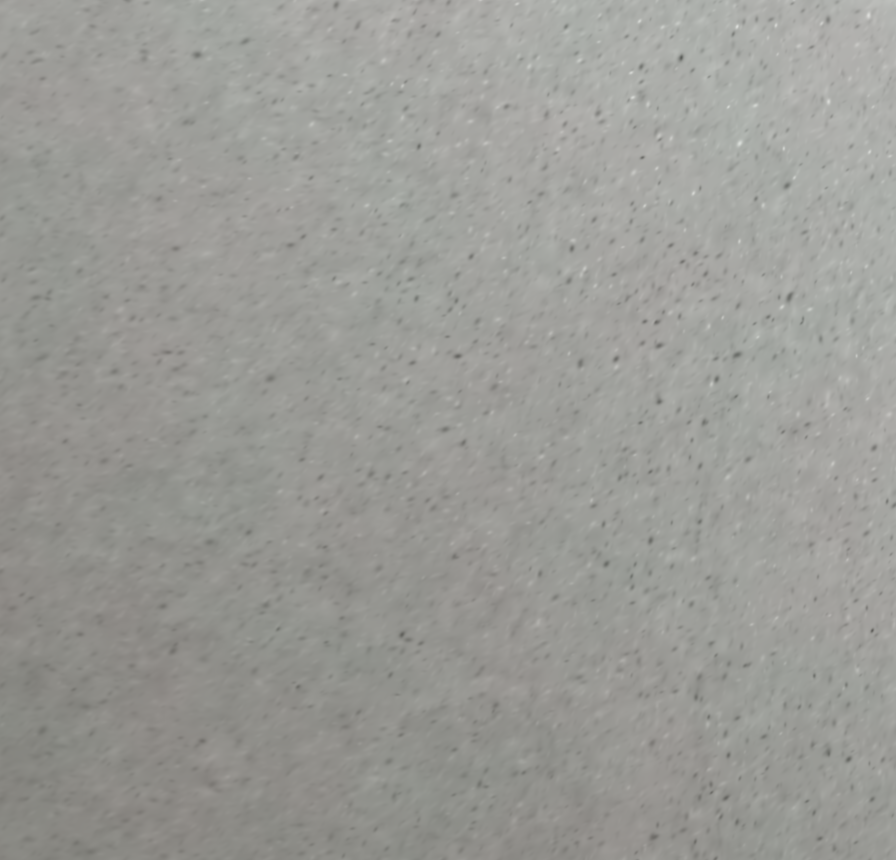
Write a Shadertoy shader that draws this texture.

```glsl
// Draws a matte grey speckled surface with slanted dark and pale flecks under soft side light.

const vec3 SHADE_GREY = vec3(0.518, 0.512, 0.492);
const vec3 LIGHT_GREY = vec3(0.702, 0.710, 0.696);
const vec3 GREEN_TINT = vec3(-0.6, 0.5, 0.1);

vec3 hash3(vec2 cell, float seed) {
    vec3 h = fract(vec3(cell.xyx) * vec3(0.1031, 0.1030, 0.0973) + seed * 0.137);
    h += dot(h, h.yxz + 33.33);
    return fract((h.xxy + h.yzz) * h.zyx);
}

// Sharpness of the surface: 0 at the blurred left, 1 at the crisp upper right.
float focusAt(vec2 p) {
    return smoothstep(-0.05, 1.15, p.x * 0.85 + p.y * 0.25);
}

// Flecks lean gently on the left and steeply on the right.
float slantAt(vec2 p) {
    return mix(0.35, 1.0, smoothstep(0.1, 1.0, p.x));
}

// Broad uneven tone from layered sines.
float mottle(vec2 p, float freq) {
    float sum = 0.0, weight = 0.5;
    for (int i = 0; i < 4; i++) {
        float bend = sin(p.y * freq * 0.8 + float(i) * 2.1);
        sum += weight * sin(p.x * freq + 1.7 * bend + float(i));
        p = mat2(0.8, 0.6, -0.6, 0.8) * p;
        weight *= 0.65;
        freq *= 1.9;
    }
    return sum;
}

// Soft elongated fleck centred at the origin.
float fleck(vec2 d, float angle, vec2 size) {
    float c = cos(angle), s = sin(angle);
    vec2 q = vec2(c * d.x + s * d.y, c * d.y - s * d.x) / size;
    return exp(-dot(q, q));
}

// Cellular scatter: one optional fleck with random strength per cell.
float scatter(vec2 p, float cells, float chance, vec2 size, float seed) {
    vec2 home = floor(p * cells);
    float total = 0.0;
    for (int j = -1; j <= 1; j++) {
        for (int i = -1; i <= 1; i++) {
            vec2 cell = home + vec2(i, j);
            vec3 place = hash3(cell, seed);
            vec3 look = hash3(cell, seed + 3.7);
            vec2 center = (cell + place.xy) / cells;
            float angle = slantAt(center) + (look.x - 0.5) * 1.1;
            float blur = mix(1.25, 0.9, focusAt(center));
            vec2 extent = size * blur * mix(0.65, 1.25, look.y);
            float strength = step(place.z, chance) * mix(0.2, 1.0, look.z * look.z);
            total += strength * fleck(p - center, angle, extent);
        }
    }
    return total;
}

void mainImage(out vec4 fragColor, in vec2 fragCoord) {
    vec2 p = fragCoord / iResolution.y;
    float focus = focusAt(p);

    // Light rises toward the upper right
    float light = 0.44 * p.x + 0.56 * p.y;
    vec3 color = mix(SHADE_GREY, LIGHT_GREY, clamp(light, 0.0, 1.0));
    color += 0.007 * mottle(p, 6.0) + 0.009 * GREEN_TINT * mottle(p + 7.0, 13.0);

    // Soft smudges between the flecks
    vec2 smudge = vec2(0.0105, 0.0068);
    float paleSmudge = scatter(p, 52.0, 0.65, smudge, 41.0);
    float darkSmudge = scatter(p, 52.0, 0.65, smudge, 49.0);
    float paleCloud = scatter(p, 24.0, 0.7, 2.0 * smudge, 57.0);
    float darkCloud = scatter(p, 24.0, 0.7, 2.0 * smudge, 65.0);
    color += mix(0.022, 0.034, focus) * (paleSmudge - darkSmudge);
    color += 0.014 * (paleCloud - darkCloud);

    // Faint streaky grain
    float paleGrain = scatter(p, 95.0, 0.75, vec2(0.0058, 0.0024), 1.0);
    float darkGrain = scatter(p, 95.0, 0.75, vec2(0.0054, 0.0024), 9.0);
    color += mix(0.022, 0.040, focus) * (paleGrain - darkGrain);

    // Flecks gather in loose patches, crisper and stronger on the right
    float patches = clamp(0.85 + 0.6 * mottle(p + 3.0, 17.0), 0.3, 1.5);
    float smallDark = scatter(p, 72.0, 0.42, vec2(0.0042, 0.0023), 17.0);
    float largeDark = scatter(p, 34.0, 0.22, vec2(0.0044, 0.0028), 25.0);
    float pale = scatter(p, 60.0, 0.24, vec2(0.0036, 0.0022), 33.0);
    color -= mix(0.055, 0.18, focus) * patches * smallDark;
    color -= mix(0.075, 0.27, focus) * largeDark;
    color += mix(0.025, 0.20, focus * (0.3 + 0.7 * p.y)) * pale;

    fragColor = vec4(clamp(color, 0.0, 1.0), 1.0);
}
```
